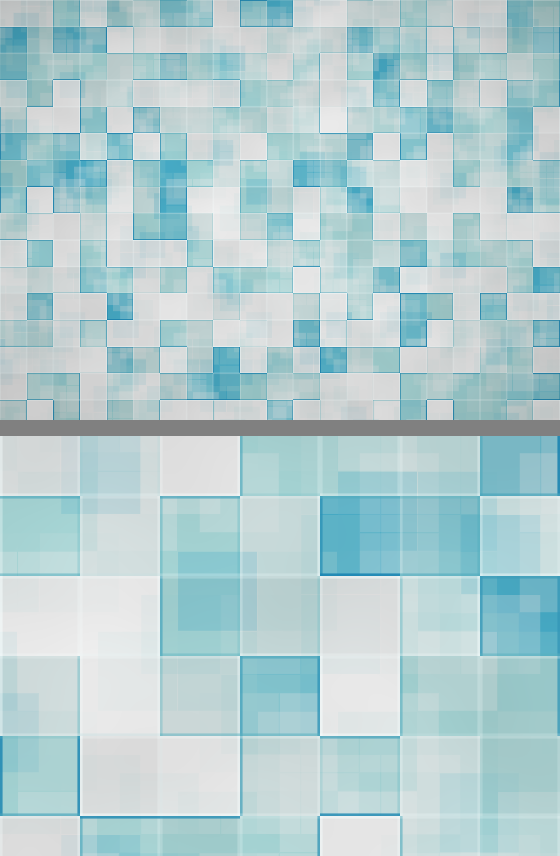
Top, the full canvas; bottom, a detail of the centre.
Give the GLSL for this background, as a Shadertoy shader.

```glsl
// Mosaic of square grey and teal tiles with translucent offset patches and fine bevel lines.

float hash(vec2 p) {
    vec3 q = fract(p.xyx * vec3(0.1031, 0.1030, 0.0973));
    q += dot(q, q.yzx + 33.33);
    return fract((q.x + q.y) * q.z);
}

float cornerSlope(vec2 corner, vec2 offset) {
    float angle = 6.2832 * hash(corner + 57.0);
    return dot(vec2(cos(angle), sin(angle)), offset);
}

float gradientNoise(vec2 p) {
    vec2 i = floor(p), f = fract(p);
    vec2 u = f * f * (3.0 - 2.0 * f), e = vec2(1.0, 0.0);
    float low = mix(cornerSlope(i, f), cornerSlope(i + e.xy, f - e.xy), u.x);
    float high = mix(cornerSlope(i + e.yx, f - e.yx), cornerSlope(i + e.xx, f - e.xx), u.x);
    return mix(low, high, u.y);
}

// Tone of one tile: 0 is pale grey, 1 is deep teal
float tileTone(vec2 cell) {
    float cluster = gradientNoise(cell * 0.37 + 4.3);
    return clamp(0.04 + 0.92 * hash(cell + 11.0) + 0.5 * cluster, 0.0, 1.0);
}

vec3 toneColor(float t) {
    vec3 c = vec3(0.85);
    c = mix(c, vec3(0.74, 0.81, 0.81), smoothstep(0.34, 0.46, t));
    c = mix(c, vec3(0.60, 0.77, 0.77), smoothstep(0.52, 0.64, t));
    c = mix(c, vec3(0.44, 0.71, 0.76), smoothstep(0.73, 0.85, t));
    return mix(c, vec3(0.26, 0.63, 0.73), smoothstep(0.89, 0.98, t));
}

// Thin line along the shared side, dark on the deeper tile and light on the paler one
vec3 bevel(vec3 color, float tone, vec2 neighbour, float dist, float px) {
    float step_ = tone - tileTone(neighbour);
    float line = 1.0 - smoothstep(0.032 - 0.5 * px, 0.032 + 0.5 * px, dist);
    float dark = smoothstep(0.12, 0.75, step_);
    float light = 0.22 + 0.3 * smoothstep(0.1, 0.7, -step_);
    color = mix(color, vec3(0.93, 0.96, 0.96), line * light * (1.0 - smoothstep(0.05, 0.2, step_)));
    return mix(color, mix(vec3(0.38, 0.70, 0.73), vec3(0.10, 0.50, 0.67), dark),
               line * smoothstep(0.08, 0.35, step_) * (0.5 + 0.4 * dark));
}

void mainImage(out vec4 fragColor, in vec2 fragCoord) {
    // 21 square tiles across, counted from the top left
    float px = 21.0 / iResolution.x;
    vec2 p = vec2(fragCoord.x, iResolution.y - fragCoord.y) * px;
    vec2 cell = floor(p), f = fract(p);
    float tone = tileTone(cell);
    vec3 color = toneColor(tone);

    // Translucent patches on shifted grids
    for (int k = 0; k < 3; k++) {
        float n = float(k);
        vec2 q = p + vec2(0.24 + 0.27 * n, 0.77 - 0.23 * n);
        vec2 patchCell = floor(q) + 31.0 * (n + 1.0);
        vec2 side = 0.5 - abs(fract(q) - 0.5);
        float cover = smoothstep(0.0, px, min(side.x, side.y));
        float amount = step(0.5, hash(patchCell + 7.0)) * mix(0.08, 0.28, smoothstep(0.2, 0.6, tone));
        color = mix(color, toneColor(tileTone(patchCell)), cover * amount);
    }

    // Brightness differs from tile to tile and drifts softly within
    color *= 0.975 + 0.055 * hash(cell + 83.0) + 0.03 * gradientNoise(p * 0.8);
    color *= 1.0 + 0.02 * (f.y - 0.5);

    // Nearest side on each axis
    vec2 dir = sign(f - 0.5), dist = 0.5 - abs(f - 0.5);
    color = bevel(color, tone, cell + vec2(dir.x, 0.0), dist.x, px);
    color = bevel(color, tone, cell + vec2(0.0, dir.y), dist.y, px);

    // Bright middle, shaded corners
    vec2 c = fragCoord / iResolution.xy - 0.5;
    color *= 1.05 - 0.3 * dot(c, c);
    fragColor = vec4(clamp(color, 0.0, 1.0), 1.0);
}
```
